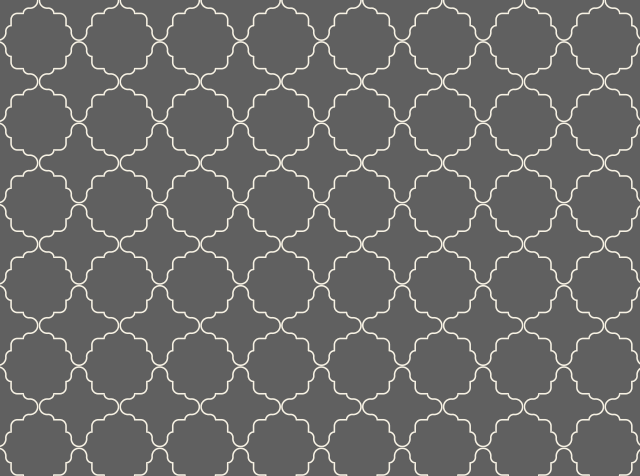
A WebGL 1 fragment shader for this pattern:

```glsl
precision highp float;
// Quatrefoil lattice: thin cream outlines on flat grey, with ogee tips touching.
// Each repeat is folded into one eighth, where the outline is three arcs and a
// straight edge; the stroke is drawn from the distance to the nearest of them.

uniform vec2 u_resolution;

const float PI = 3.14159265;

// Distance to an arc centred on direction "middle", reaching "spread" each way
float arcDistance(vec2 p, vec2 centre, float radius, float middle, float spread) {
  vec2 d = p - centre;
  float turn = mod(atan(d.y, d.x) - middle + PI, 2.0 * PI) - PI;
  float angle = middle + clamp(turn, -spread, spread);
  return length(d - radius * vec2(cos(angle), sin(angle)));
}

// Distance to the outline of one repeat, with the cell spanning -0.5 to 0.5
float quatrefoilDistance(vec2 p) {
  vec2 q = abs(p);
  if (q.y > q.x) q = q.yx;

  // Rounded diagonal lobe and the straight edge down to its notch
  float corner = arcDistance(q, vec2(0.262), 0.078, PI / 8.0, PI / 8.0);
  float edge = length(q - vec2(0.34, clamp(q.y, 0.19, 0.262)));

  // Convex shoulder flowing into the concave tip
  float shoulder = arcDistance(q, vec2(0.335, 0.12), 0.07, 0.709, 0.791);
  float tip = arcDistance(q, vec2(0.5, 0.1065), 0.0955, 3.886, 0.826);

  return min(min(corner, edge), min(shoulder, tip));
}

void main() {
  // Repeats across and down, shifted so the lattice is cropped at the borders
  vec2 repeats = vec2(7.918, 5.857);
  vec2 lattice = gl_FragCoord.xy / u_resolution * repeats - vec2(0.477, 0.352);
  vec2 cell = fract(lattice + 0.5) - 0.5;

  // Stroke with a one-pixel soft edge
  float pixel = repeats.x / u_resolution.x;
  float stroke = clamp((0.0096 - quatrefoilDistance(cell)) / pixel + 0.5, 0.0, 1.0);

  vec3 grey = vec3(0.378);
  vec3 cream = vec3(0.965, 0.945, 0.89);
  gl_FragColor = vec4(mix(grey, cream, stroke), 1.0);
}
```
